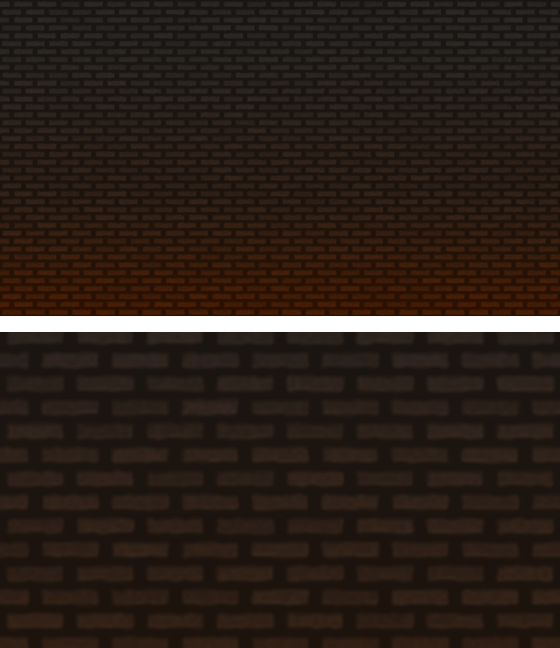
Top: the whole. Bottom: its middle third, enlarged.
This pattern is drawn by a Shadertoy shader. Its source:

```glsl
// Dim brick wall in running bond, grey at the top and warming to ember orange below.

const vec2  REPEATS     = vec2(24.0, 40.0);       // bricks across, courses down
const vec2  BRICK_SIZE  = vec2(0.80, 0.62);       // brick face as a share of its cell
const float CELL_ASPECT = 2.963;                  // cell width over cell height
const float CORNER      = 0.14;                   // corner radius, in course heights
const float EDGE_SOFT   = 0.13;                   // width of the worn edge
const float EDGE_WEAR   = 0.10;                   // wobble of the outline
const float ROUGHNESS   = 0.30;                   // relief on the brick face
const float RELIEF      = 0.11;                   // strength of the raking light
const float MORTAR_DIM  = 0.60;                   // mortar brightness against brick
const float TONE_RANGE  = 0.12;                   // brightness change between bricks
const vec3  TOP_COLOR   = vec3(0.160, 0.148, 0.135);
const vec3  MID_COLOR   = vec3(0.185, 0.125, 0.088);
const vec3  LOW_COLOR   = vec3(0.275, 0.107, 0.010);
const vec2  LIGHT_DIR   = vec2(0.35, -0.94);      // glow comes from below
const int   SAMPLES     = 2;                      // samples per pixel side

float hash(vec2 p) {
    vec3 h = fract(vec3(p.xyx) * 0.1031);
    h += dot(h, h.yzx + 33.33);
    return fract((h.x + h.y) * h.z);
}

float noise(vec2 p) {
    vec2 i = floor(p), f = fract(p);
    f = f * f * (3.0 - 2.0 * f);
    return mix(mix(hash(i), hash(i + vec2(1, 0)), f.x),
               mix(hash(i + vec2(0, 1)), hash(i + vec2(1, 1)), f.x), f.y);
}

float roundBox(vec2 p, vec2 halfSize, float radius) {
    vec2 d = abs(p) - halfSize + radius;
    return length(max(d, 0.0)) + min(max(d.x, d.y), 0.0) - radius;
}

// Coverage of the brick face at p, measured in course heights from its centre.
float brickMask(vec2 p, vec2 seed) {
    vec2 halfSize = 0.5 * BRICK_SIZE * vec2(CELL_ASPECT, 1.0);
    float wobble = (noise(p * 2.5 + seed) - 0.5) * EDGE_WEAR;
    float d = roundBox(p, halfSize, CORNER) + wobble;
    return 1.0 - smoothstep(-EDGE_SOFT, EDGE_SOFT, d);
}

float brickHeight(vec2 p, vec2 seed) {
    float grain = noise(p * vec2(2.2, 3.5) + seed + 7.0);
    return brickMask(p, seed) * (1.0 + ROUGHNESS * (grain - 0.5));
}

vec3 wallColor(vec2 uv) {
    // Running bond: alternate courses move by half a brick
    vec2 grid = uv * REPEATS;
    grid.x += 0.5 * mod(floor(grid.y), 2.0);
    vec2 id = floor(grid);
    vec2 p = (fract(grid) - 0.5) * vec2(CELL_ASPECT, 1.0);
    vec2 seed = 60.0 * vec2(hash(id), hash(id + 19.0));

    // Raking light from the slope of the surface
    float stepSize = 0.10;
    float slope = brickHeight(p - LIGHT_DIR * stepSize, seed)
                - brickHeight(p + LIGHT_DIR * stepSize, seed);
    float mask = brickMask(p, seed);
    float tone = 1.0 + TONE_RANGE * (hash(id + 41.0) - 0.5);
    float grain = 0.94 + 0.12 * noise(p * 5.0 + seed);
    float shade = mix(MORTAR_DIM, tone * grain, mask);
    shade += RELIEF * slope * (0.35 + mask);

    // Vertical change from grey to glow
    vec3 tint = mix(MID_COLOR, TOP_COLOR, smoothstep(0.35, 0.95, uv.y));
    tint = mix(LOW_COLOR, tint, smoothstep(-0.05, 0.42, uv.y));
    return tint * shade;
}

void mainImage(out vec4 fragColor, in vec2 fragCoord) {
    vec3 color = vec3(0.0);
    for (int y = 0; y < SAMPLES; y++) {
        for (int x = 0; x < SAMPLES; x++) {
            vec2 offset = (vec2(x, y) + 0.5) / float(SAMPLES) - 0.5;
            color += wallColor((fragCoord + offset) / iResolution.xy);
        }
    }
    fragColor = vec4(color / float(SAMPLES * SAMPLES), 1.0);
}
```
